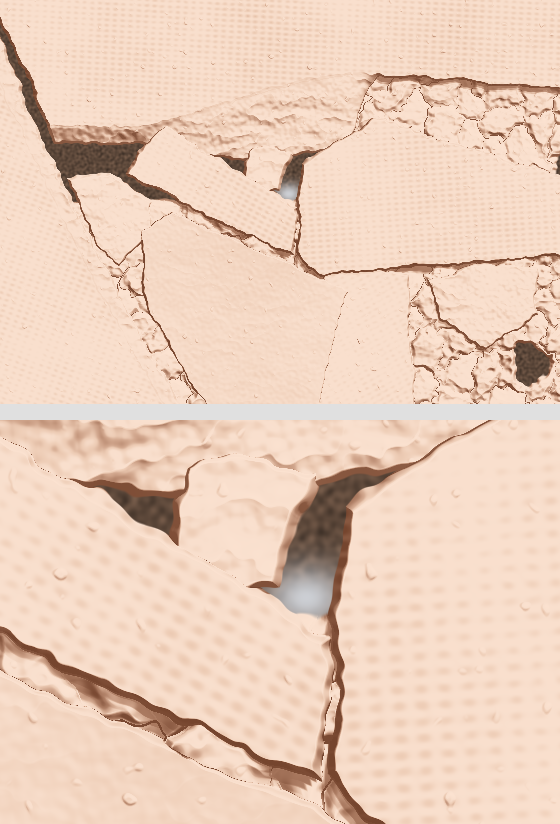
Top: the whole. Bottom: its middle third, enlarged.
Give the GLSL for this texture, as a Shadertoy shader.

```glsl
#define LIGHT vec3(.975, .875, .805)
#define SOFT vec3(.93, .80, .71)
#define MID vec3(.81, .64, .54)
#define SHADE vec3(.66, .47, .37)
#define RUST vec3(.46, .27, .18)
#define FLOOR vec3(.40, .31, .25)
#define GLEAM vec3(.80, .81, .83)
#define LIGHT_DIR normalize(vec3(.35, .6, .8))
#define EDGE .005
#define WEAVE_FREQ 465.
#define WEAVE_DEPTH .15
#define ROUGHNESS .011

vec2 hash2(vec2 p) {
    return fract(sin(vec2(dot(p, vec2(127.1, 311.7)), dot(p, vec2(269.5, 183.3)))) * 43758.5);
}

float corner(vec2 cell, vec2 f, vec2 o) {
    return dot(hash2(cell + o) * 2. - 1., f - o);
}

float gradientNoise(vec2 p) {
    vec2 i = floor(p), f = p - i, u = f * f * (3. - 2. * f);
    return mix(mix(corner(i, f, vec2(0)), corner(i, f, vec2(1, 0)), u.x),
               mix(corner(i, f, vec2(0, 1)), corner(i, f, vec2(1)), u.x), u.y);
}

vec2 warp(vec2 p) {
    return vec2(gradientNoise(p), gradientNoise(p + 37.));
}

// Signed distance bound of a convex slab, corners listed clockwise
float slab(vec2 p, vec2 v[6]) {
    float d = -1.;
    for (int i = 0; i < 6; i++) {
        vec2 e = v[(i + 1) % 6] - v[i];
        d = max(d, dot(p - v[i], normalize(vec2(-e.y, e.x))));
    }
    return d;
}

// Tilted crumbs of uneven height, one per Voronoi cell
float crumbs(vec2 p) {
    vec2 i = floor(p), f = p - i, offset = vec2(0), seed = vec2(0);
    float near = 8., second = 8.;
    for (int k = 0; k < 9; k++) {
        vec2 o = vec2(k % 3 - 1, k / 3 - 1), h = hash2(i + o);
        float d = length(o + h - f);
        if (d < near) { second = near; near = d; offset = f - o - h; seed = h; }
        else second = min(second, d);
    }
    float top = .4 + .6 * seed.x + .7 * dot(offset, seed.yx - .5);
    return top * mix(.55, 1., smoothstep(0., .4, second - near));
}

// Surface = height, pressed smoothness, weave angle; the highest piece wins
void lay(inout vec3 surface, float d, float height, float pressed, float angle) {
    float h = height * smoothstep(EDGE, -EDGE, d);
    if (h > surface.x) surface = vec3(h, pressed, angle);
}

vec3 scene(vec2 q) {
    vec2 p = q + .015 * warp(q * 13.) + .007 * warp(q * 55.);
    vec3 s = vec3(0);

    // Loose rubble, absent from the open holes
    vec2 ragged = q + 2.5 * (p - q);
    float filled = max(smoothstep(.51, .49, p.y), smoothstep(.85, .87, p.x));
    filled *= smoothstep(.045, .06, length(ragged - vec2(1.31, .1)));
    filled *= smoothstep(.035, .05, length(ragged - vec2(1.4, .575)));
    s.x = filled * (.012 + .026 * crumbs(ragged * 14.));

    // Upper cake with its broken bevel
    float rim = mix(.69, .815, smoothstep(.3, .85, p.x)) - .03 * smoothstep(.95, 1.38, p.x);
    float bevel = (.04 + .14 * smoothstep(.3, .72, p.x)) * smoothstep(.94, .84, p.x) + .003;
    float rise = clamp((p.y - rim) / bevel + 1., 0., 1.);
    float side = (.436 - .455 * p.y - p.x) * .91;
    lay(s, max(side, rim - bevel - p.y), mix(.03, .064, rise), smoothstep(.8, 1., rise), -.05);

    // Left cake
    float left = (p.x - .45 + .6 * p.y - .11 * p.y * p.y) * .87;
    lay(s, left, .05, smoothstep(0., -.05, left), -.35);

    // Fallen slabs
    lay(s, slab(p, vec2[6](vec2(.41, .688), vec2(.737, .485), vec2(.728, .365),
        vec2(.52, .462), vec2(.316, .57), vec2(.34, .62))), .057, 1., -.5);
    lay(s, slab(p, vec2[6](vec2(.745, .594), vec2(.93, .71), vec2(1.42, .555),
        vec2(1.42, .37), vec2(.8, .318), vec2(.735, .37))), .058, 1., .06);
    lay(s, slab(p, vec2[6](vec2(.34, .43), vec2(.43, .475), vec2(.86, .285),
        vec2(.78, -.05), vec2(.52, -.03), vec2(.37, .22))), .044, .85, 0.);
    lay(s, slab(p, vec2[6](vec2(.8, .33), vec2(.9, .34), vec2(1.01, .32),
        vec2(1.03, -.05), vec2(.9, -.06), vec2(.77, -.05))), .04, .95, .5);

    // Crumbling chunks
    lay(s, slab(p, vec2[6](vec2(1.06, .31), vec2(1.2, .35), vec2(1.335, .34),
        vec2(1.33, .22), vec2(1.2, .135), vec2(1.09, .21))), .047, .1, 0.);
    lay(s, slab(p, vec2[6](vec2(.17, .56), vec2(.28, .57), vec2(.37, .5),
        vec2(.375, .44), vec2(.29, .34), vec2(.23, .4))), .04, .2, 0.);
    lay(s, slab(p, vec2[6](vec2(.615, .63), vec2(.66, .64), vec2(.72, .625),
        vec2(.69, .53), vec2(.65, .52), vec2(.605, .56))), .042, .3, 0.);

    // Grain: broken faces are ridged, pressed faces carry a few specks
    float fine = gradientNoise(q * 95.);
    float ridge = .3 - abs(gradientNoise(ragged * vec2(11, 24)));
    float grain = ROUGHNESS * (1. - s.y) * (ridge + .14 * fine)
                + .0004 * fine + .0014 * smoothstep(.33, .55, gradientNoise(q * 75. + 9.));
    s.x += grain * smoothstep(.004, .02, s.x);
    return s;
}

void mainImage(out vec4 fragColor, in vec2 fragCoord) {
    vec2 p = fragCoord / iResolution.y;
    vec3 s = scene(p), L = LIGHT_DIR;

    // Slope lighting
    float e = .002;
    vec2 slope = vec2(scene(p + vec2(e, 0)).x, scene(p + vec2(0, e)).x) - s.x;
    float tone = max(dot(normalize(vec3(-slope / e, 1)), L), 0.) / L.z;

    // Cast shadow, marched toward the light
    float cover = 0., run = length(L.xy);
    for (int i = 1; i <= 10; i++) {
        float t = .0055 * float(i);
        float h = scene(p + L.xy / run * t).x;
        cover = max(cover, (h - s.x - t * L.z / run - .001) / .016);
    }
    tone = .25 + .75 * tone * (1. - .8 * smoothstep(0., 1., cover));

    // Woven imprint, broad mottling, and a duller satin slab
    float c = cos(s.z), n = sin(s.z);
    vec2 w = mat2(c, -n, n, c) * p * WEAVE_FREQ;
    float mottle = .5 + gradientNoise(p * 4.) + .5 * gradientNoise(p * 17.);
    float weave = (.5 + .5 * sin(w.y)) * (.6 + .4 * sin(w.x * .7)) * (.6 + .8 * mottle);
    tone -= WEAVE_DEPTH * smoothstep(.85, 1., s.y) * weave + .07 * mottle;
    tone -= .07 * (1. - smoothstep(.02, .05, abs(s.y - .85)));

    // Powder ramp from deep shadow to lit face
    vec3 powder = mix(RUST, SHADE, smoothstep(.15, .36, tone));
    powder = mix(powder, MID, smoothstep(.34, .58, tone));
    powder = mix(powder, SOFT, smoothstep(.54, .78, tone));
    powder = mix(powder, LIGHT, smoothstep(.74, .98, tone)) + .06 * clamp(tone - 1., 0., .5);

    // Dark pan floor with grit and one soft reflection
    vec3 base = FLOOR * (.9 + .5 * gradientNoise(p * 130.));
    vec2 glow = (p - vec2(.715, .52)) / vec2(.035, .026);
    base = mix(base, GLEAM, exp(-dot(glow, glow)));
    fragColor = vec4(mix(base, powder, smoothstep(.003, .011, s.x)), 1);
}
```
